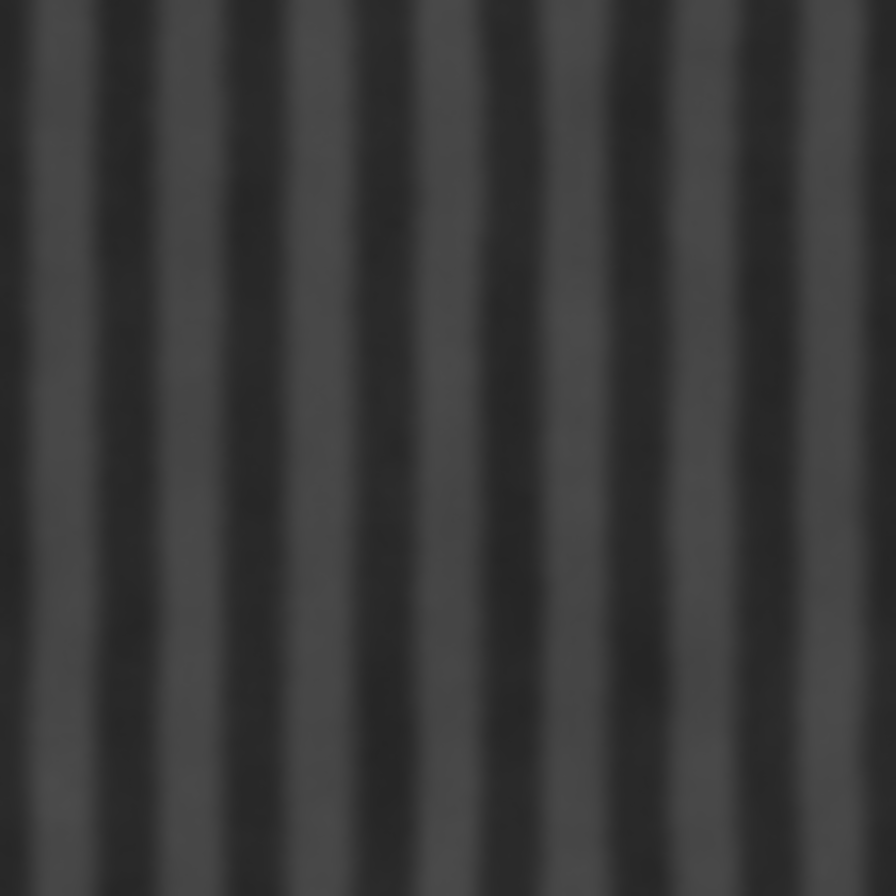
Reproduce this texture procedurally as a three.js fragment shader.

```glsl
varying vec2 vUv;

float hash(vec2 p) {
  vec3 q = fract(vec3(p.xyx) * 0.1031);
  q += dot(q, q.yzx + 33.33);
  return fract((q.x + q.y) * q.z);
}

// Value noise that wraps after a whole number of cells
float wrapNoise(vec2 uv, vec2 cells, float seed) {
  vec2 p = uv * cells;
  vec2 cell = floor(p);
  vec2 f = fract(p);
  f = f * f * f * (f * (f * 6.0 - 15.0) + 10.0);
  vec2 a = mod(cell, cells);
  vec2 b = mod(cell + 1.0, cells);
  float low = mix(hash(a + seed), hash(vec2(b.x, a.y) + seed), f.x);
  float high = mix(hash(vec2(a.x, b.y) + seed), hash(b + seed), f.x);
  return mix(low, high, f.y);
}

// Layered noise, centred on zero
float clouds(vec2 uv, vec2 cells, float seed) {
  float sum = 0.0;
  float weight = 0.5;
  for (int i = 0; i < 5; i++) {
    sum += weight * (wrapNoise(uv, cells, seed) - 0.5);
    cells *= 2.0;
    seed += 17.0;
    weight *= 0.55;
  }
  return sum;
}

void main() {
  vec2 uv = fract(vUv);

  // Seven soft vertical folds with slightly wandering edges
  float wander = 0.09 * clouds(uv, vec2(7.0, 6.0), 3.0);
  float wave = 0.5 - 0.5 * cos(6.283185 * (uv.x * 7.0 + wander));
  float fold = smoothstep(0.02, 0.96, wave);

  // Cloudy wear and fine mottling
  float wear = 0.034 * clouds(uv, vec2(9.0, 8.0), 41.0);
  float mottle = 0.012 * clouds(uv, vec2(24.0, 32.0), 83.0);

  vec3 valley = vec3(0.158);
  vec3 ridge = vec3(0.278);
  gl_FragColor = vec4(mix(valley, ridge, fold) + wear + mottle, 1.0);
}
```
